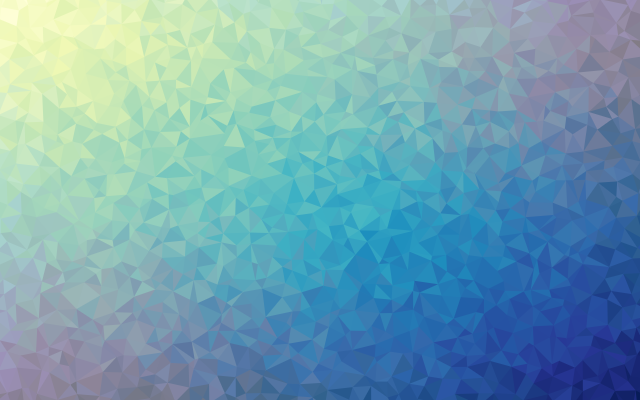
Give the GLSL for this background, as a Shadertoy shader.

```glsl
// A low-poly field of small flat triangles: a jittered, tilted lattice is split
// into triangles, each filled with one colour taken at its centroid. That colour
// blends a horizontal and a vertical pass through one yellow-to-navy ramp.

const float ROWS = 26.0;        // lattice cells per canvas height
const float JITTER = 0.82;      // vertex scatter, below 1 keeps the mesh valid
const float SPARKLE = 0.135;    // random shift of each triangle along the ramp
const float TILT = 0.55;        // lattice rotation in radians
const vec2 RAMP_SPAN = vec2(0.04, 0.955);   // part of the ramp that is visible

const vec3 RAMP[9] = vec3[9](
    vec3(1.00, 1.00, 0.85), vec3(0.93, 0.97, 0.69), vec3(0.78, 0.91, 0.71),
    vec3(0.50, 0.80, 0.73), vec3(0.25, 0.71, 0.77), vec3(0.11, 0.57, 0.75),
    vec3(0.13, 0.37, 0.66), vec3(0.15, 0.20, 0.58), vec3(0.03, 0.11, 0.35));

// White-balanced linear RGB to XYZ
const mat3 RGB_TO_XYZ = mat3(0.434, 0.213, 0.018,
                             0.376, 0.715, 0.109,
                             0.190, 0.072, 0.873);

vec2 hash22(vec2 p) {
    vec3 q = fract(p.xyx * vec3(0.1031, 0.1030, 0.0973));
    q += dot(q, q.yzx + 33.33);
    return fract((q.xx + q.yz) * q.zy);
}

// Perceptual space: cube roots of XYZ, where straight blends look even
vec3 toPerceptual(vec3 rgb) {
    return pow(RGB_TO_XYZ * pow(rgb, vec3(2.2)), vec3(1.0 / 3.0));
}

vec3 fromPerceptual(vec3 c) {
    vec3 rgb = inverse(RGB_TO_XYZ) * (c * c * c);
    return pow(clamp(rgb, 0.0, 1.0), vec3(1.0 / 2.2));
}

vec3 rampAt(float t) {
    float s = clamp(t, 0.0, 1.0) * 8.0;
    int i = min(int(s), 7);
    return mix(toPerceptual(RAMP[i]), toPerceptual(RAMP[i + 1]), s - float(i));
}

// Fill colour: t runs from the upper left to the lower right
vec3 fieldColor(vec2 t) {
    return fromPerceptual(0.5 * (rampAt(t.x) + rampAt(t.y)));
}

vec2 vertexAt(vec2 id) {
    return id + (hash22(id + 137.0) - 0.5) * JITTER;
}

float cross2(vec2 a, vec2 b) {
    return a.x * b.y - a.y * b.x;
}

// Delaunay test: true if the angles at b and d sum to less than a half turn
bool splitsAlongAC(vec2 a, vec2 b, vec2 c, vec2 d) {
    float sinB = cross2(c - b, a - b), cosB = dot(c - b, a - b);
    float sinD = cross2(a - d, c - d), cosD = dot(a - d, c - d);
    return sinB * cosD + cosB * sinD > 0.0;
}

// Signed distance to the line a-b, positive on its left
float leftOf(vec2 p, vec2 a, vec2 b) {
    return cross2(b - a, p - a) / max(length(b - a), 0.0001);
}

// Smooth-edged cover of a counter-clockwise triangle
float cover(vec2 p, vec2 a, vec2 b, vec2 c, float pixel) {
    float inside = min(leftOf(p, a, b), min(leftOf(p, b, c), leftOf(p, c, a)));
    return clamp(inside / pixel + 0.5, 0.0, 1.0);
}

// Colour in rgb and weight in a, for one triangle
vec4 facet(vec2 p, vec2 a, vec2 b, vec2 c, vec2 seed,
           mat2 turn, float aspect, float pixel) {
    float weight = cover(p, a, b, c, pixel);
    if (weight <= 0.0) return vec4(0.0);
    vec2 center = transpose(turn) * ((a + b + c) / 3.0) / ROWS;
    vec2 t = vec2(center.x / aspect, 1.0 - center.y);
    t = mix(RAMP_SPAN.xx, RAMP_SPAN.yy, t);
    t += (hash22(seed + 411.0) - 0.5) * SPARKLE;
    return vec4(fieldColor(t), 1.0) * weight;
}

void mainImage(out vec4 fragColor, in vec2 fragCoord) {
    float aspect = iResolution.x / iResolution.y;
    float pixel = ROWS / iResolution.y;
    mat2 turn = mat2(cos(TILT), sin(TILT), -sin(TILT), cos(TILT));
    vec2 p = turn * (fragCoord / iResolution.y) * ROWS;
    vec4 sum = vec4(0.0);

    // Scattered corners can reach into neighbouring cells
    for (int y = -1; y <= 1; y++)
    for (int x = -1; x <= 1; x++) {
        vec2 id = floor(p) + vec2(x, y);
        vec2 a = vertexAt(id);
        vec2 b = vertexAt(id + vec2(1.0, 0.0));
        vec2 c = vertexAt(id + vec2(1.0, 1.0));
        vec2 d = vertexAt(id + vec2(0.0, 1.0));

        // Cut each cell into two triangles along its better diagonal
        bool splitAC = splitsAlongAC(a, b, c, d);
        vec2 end1 = splitAC ? c : d;
        vec2 start2 = splitAC ? a : b;
        vec2 seed = id * vec2(2.0, 1.0);
        sum += facet(p, a, b, end1, seed, turn, aspect, pixel);
        sum += facet(p, start2, c, d, seed + vec2(1.0, 0.0), turn, aspect, pixel);
    }
    fragColor = vec4(sum.rgb / max(sum.a, 0.001), 1.0);
}
```
